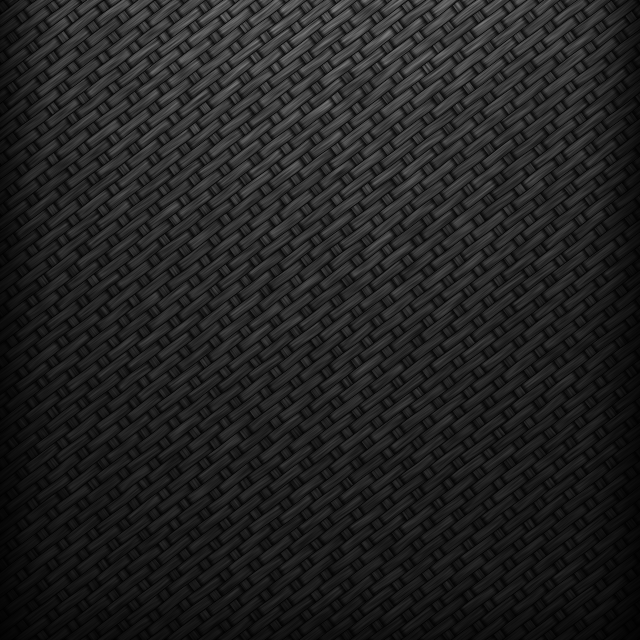
Reproduce this pattern procedurally as a WebGL 1 fragment shader.

```glsl
precision highp float;

uniform vec2 u_resolution;

// Weave: five-thread satin, one crossing shown per five cells
const float CELL = 0.01585;                // thread pitch
const vec2 STRAND_DIR = vec2(0.8, 0.6);    // direction of the long strands
const vec2 ANCHOR = vec2(0.4314, 0.5773);  // centre of one crossing
const float REPEAT = 5.0;
const float ROW_SHIFT = 2.0;
const float STRAND_HALF = 0.47;
const vec2 CROSSING_HALF = vec2(0.40, 0.45);
const float WOBBLE = 0.08;

// Tone
const float GAP_TONE = 0.12;
const float CROSSING_TONE = 0.92;
const float TONE_SPREAD = 0.16;
const float FIBRE_DEPTH = 0.62;

// Light falling from the top edge
const float LIGHT_PEAK = 0.35;
const float FALL_DOWN = 1.2;
const float FALL_SIDE = 1.9;
const float EDGE_FADE = 0.10;

float hash(vec2 p) {
  vec3 q = fract(p.xyx * vec3(0.1031, 0.1030, 0.0973));
  q += dot(q, q.yzx + 33.33);
  return fract((q.x + q.y) * q.z);
}

vec2 gradient(vec2 p) {
  float angle = 6.28318 * hash(p);
  return vec2(cos(angle), sin(angle));
}

float gradientNoise(vec2 p) {
  vec2 i = floor(p);
  vec2 f = p - i;
  vec2 w = f * f * f * (f * (f * 6.0 - 15.0) + 10.0);
  vec2 e = vec2(1.0, 0.0);
  float a = dot(gradient(i), f);
  float b = dot(gradient(i + e.xy), f - e.xy);
  float c = dot(gradient(i + e.yx), f - e.yx);
  float d = dot(gradient(i + e.xx), f - e.xx);
  return mix(mix(a, b, w.x), mix(c, d, w.x), w.y);
}

// Fine streaks, stretched along the first axis
float fibres(vec2 p) {
  float streak = gradientNoise(p * vec2(0.33, 4.3) + 71.0)
               + 0.7 * gradientNoise(p * vec2(0.6, 7.9) + 19.0);
  return 1.0 + FIBRE_DEPTH * streak;
}

// 1 inside an interval of the given half width, with a soft border
float band(float x, float halfWidth, float blur) {
  return 1.0 - smoothstep(halfWidth - blur, halfWidth + blur, abs(x));
}

float tone(vec2 id) {
  return 1.0 + TONE_SPREAD * (hash(id + 203.0) - 0.5);
}

float weave(vec2 cell, float blur) {
  float row = floor(cell.y + 0.5);
  float across = cell.y - row;
  float slide = cell.x - ROW_SHIFT * row;
  float along = mod(slide + 0.5 * REPEAT, REPEAT) - 0.5 * REPEAT;

  // Long flat strand, sinking into shadow at both ends
  float dip = smoothstep(0.40, 0.98, abs(along));
  float flatness = 1.0 - 5.0 * pow(across, 4.0) - 0.5 * across * across;
  float strand = flatness * (0.22 + 0.78 * dip) * (1.0 + 0.30 * across);
  strand *= fibres(cell) * tone(vec2(floor(slide / REPEAT), row));
  float strandMask = band(across, STRAND_HALF, blur);

  // Short crossing thread, rising between two strand ends
  float crossing = CROSSING_TONE * (1.0 - 1.1 * along * along)
                 * (1.0 - 1.2 * across * across) * (1.0 + 0.25 * across);
  crossing *= fibres(cell.yx + 137.0) * tone(vec2(cell.x - along, row) + 57.0);
  float crossingMask = band(along, CROSSING_HALF.x, blur)
                     * band(across, CROSSING_HALF.y, blur);

  float shade = mix(GAP_TONE, strand, strandMask);
  return mix(shade, crossing, crossingMask);
}

float lighting(vec2 p) {
  float side = p.x - 0.5;
  float light = LIGHT_PEAK * exp(-FALL_DOWN * (1.0 - p.y) - FALL_SIDE * side * side);
  float sides = smoothstep(-0.07, EDGE_FADE, min(p.x, 1.0 - p.x));
  float bottom = smoothstep(-0.16, EDGE_FADE, p.y);
  return light * sides * bottom;
}

void main() {
  vec2 p = gl_FragCoord.xy / u_resolution;

  // Strand coordinates, counted in cells
  vec2 q = (p - ANCHOR) / CELL;
  vec2 cell = vec2(dot(q, STRAND_DIR), dot(q, vec2(-STRAND_DIR.y, STRAND_DIR.x)));
  cell += WOBBLE * vec2(gradientNoise(q * 0.3 + 90.0), gradientNoise(q * 0.3 + 151.0));

  float pixel = 1.0 / (CELL * min(u_resolution.x, u_resolution.y));
  float blur = max(0.04, 0.5 * pixel);
  float value = weave(cell, blur) * lighting(p);
  gl_FragColor = vec4(vec3(clamp(value, 0.0, 1.0)), 1.0);
}
```
